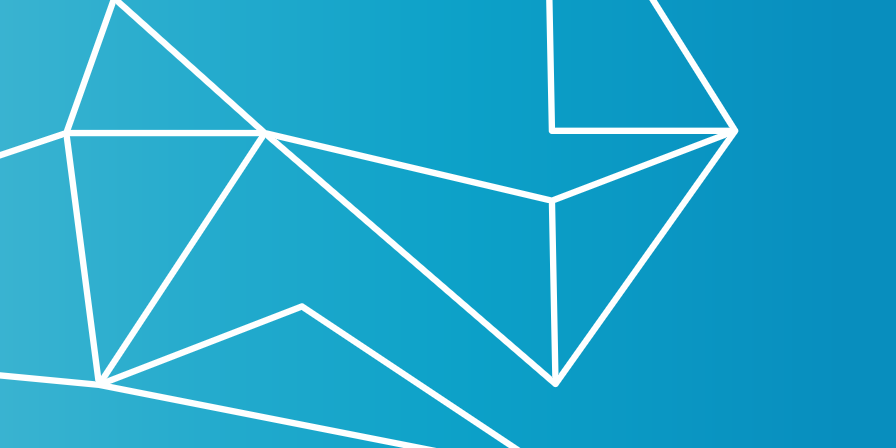
Give the GLSL for this background, as a WebGL 2 fragment shader.

```glsl
#version 300 es
precision highp float;
// Draws a white wireframe of linked triangles over a horizontal blue gradient.
// Nodes are joined by index pairs; the nearest segment distance gives the stroke.
// Coordinates are in canvas heights, so x runs from 0 to 2 on a 2:1 canvas.
uniform vec2 u_resolution;
out vec4 fragColor;

// Nodes of the mesh; those beyond the canvas let strokes run off the edge.
const vec2 nodes[15] = vec2[](
    vec2(0.255, 1.004), vec2(0.148, 0.703), vec2(0.591, 0.703),
    vec2(0.221, 0.141), vec2(0.674, 0.316), vec2(1.232, 0.552),
    vec2(1.240, 0.143), vec2(1.641, 0.708), vec2(1.232, 0.708),
    vec2(1.226, 1.013), vec2(1.450, 1.012), vec2(-0.031, 0.643),
    vec2(-0.031, 0.165), vec2(1.188, -0.026), vec2(1.070, -0.026));

// Index pairs of connected nodes.
const ivec2 edges[18] = ivec2[](
    ivec2(0, 1), ivec2(0, 2), ivec2(1, 2), ivec2(1, 3), ivec2(2, 3),
    ivec2(2, 5), ivec2(2, 6), ivec2(5, 6), ivec2(5, 7), ivec2(6, 7),
    ivec2(7, 8), ivec2(8, 9), ivec2(7, 10), ivec2(1, 11), ivec2(3, 12),
    ivec2(3, 4), ivec2(4, 13), ivec2(3, 14));

float segmentDistance(vec2 p, vec2 a, vec2 b) {
    vec2 ap = p - a;
    vec2 ab = b - a;
    return length(ap - ab * clamp(dot(ap, ab) / dot(ab, ab), 0.0, 1.0));
}

// Three-stop gradient from pale cyan to deep blue.
vec3 background(float x) {
    vec3 paleCyan = vec3(0.225, 0.702, 0.818);
    vec3 cyan = vec3(0.050, 0.634, 0.786);
    vec3 deepBlue = vec3(0.030, 0.555, 0.745);
    vec3 leftHalf = mix(paleCyan, cyan, clamp(x * 2.0, 0.0, 1.0));
    return mix(leftHalf, deepBlue, clamp((x - 0.5) / 0.45, 0.0, 1.0));
}

void main() {
    vec2 p = gl_FragCoord.xy / u_resolution.y;
    float pixel = 1.0 / u_resolution.y;

    // Distance to the nearest edge of the mesh
    float d = 1e3;
    for (int i = 0; i < edges.length(); i++) {
        d = min(d, segmentDistance(p, nodes[edges[i].x], nodes[edges[i].y]));
    }

    // Antialiased stroke over the gradient
    float stroke = clamp(0.5 + (0.0071 - d) / pixel, 0.0, 1.0);
    vec3 color = background(gl_FragCoord.x / u_resolution.x);
    fragColor = vec4(mix(color, vec3(0.995, 1.0, 1.0), stroke), 1.0);
}
```
